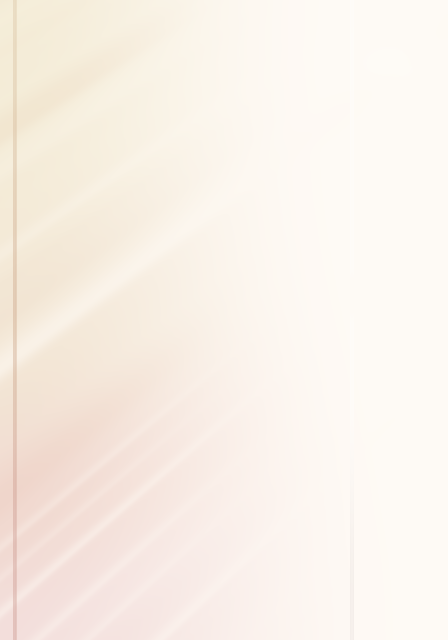
This background is drawn by a Shadertoy shader. Its source:

```glsl
// Pale cream page with a fan of soft diagonal light streaks and two thin vertical rails
#define PAPER vec3(0.996, 0.979, 0.959)
#define GLOW vec3(0.994, 0.976, 0.950)
#define CREAM vec3(0.958, 0.928, 0.848)
#define SAND vec3(0.950, 0.900, 0.832)
#define ROSE vec3(0.946, 0.855, 0.820)
#define BLUSH vec3(0.952, 0.872, 0.860)
#define FAN_SLOPE 0.582
#define FAN_SPREAD 0.292
#define LEFT_RAIL 0.0234
#define RIGHT_RAIL 0.5500
#define RAIL_GAP 0.0016

const int STREAKS = 12;

// Each streak: height on the left edge, half width, strength (negative is shade), reach
const vec4 streaks[STREAKS] = vec4[STREAKS](
    vec4(0.210, 0.030, -0.42, 0.34), vec4(0.085, 0.022, -0.14, 0.30),
    vec4(0.270, 0.030, 0.18, 0.40), vec4(0.400, 0.016, 0.26, 0.50),
    vec4(0.577, 0.030, 0.62, 0.85), vec4(0.785, 0.040, -0.32, 0.40),
    vec4(0.857, 0.010, 0.26, 0.48), vec4(0.905, 0.009, 0.20, 0.42),
    vec4(0.960, 0.011, 0.42, 0.54), vec4(1.052, 0.012, 0.36, 0.50),
    vec4(1.125, 0.011, 0.30, 0.50), vec4(1.237, 0.014, 0.42, 0.68));

float hash(float n) {
    return fract(sin(n * 91.73) * 4375.85);
}

float noise(float x) {
    float cell = floor(x);
    float t = fract(x);
    return mix(hash(cell), hash(cell + 1.0), t * t * (3.0 - 2.0 * t));
}

// Wash colour from gold at the top to pink at the bottom
vec3 washColor(float h) {
    vec3 color = mix(CREAM, SAND, smoothstep(0.15, 0.55, h));
    color = mix(color, ROSE, smoothstep(0.55, 0.80, h));
    return mix(color, BLUSH, smoothstep(0.80, 1.0, h));
}

// Pair of hairlines around a vertical axis
float rail(float x, float axis, float pixel) {
    float d = abs(abs(x - axis) - RAIL_GAP);
    return 1.0 - smoothstep(0.0, 0.0004 + pixel * 0.6, d);
}

void mainImage(out vec4 fragColor, in vec2 fragCoord) {
    float pixel = 1.0 / iResolution.y;
    float x = fragCoord.x * pixel;
    float down = 1.0 - fragCoord.y * pixel;

    // Fan coordinate: where the ray through this point meets the left edge
    float ray = (down + FAN_SLOPE * x) / (1.0 - FAN_SPREAD * x);

    // Tinted wash fading into the paper
    float reach = mix(0.51, 0.63, smoothstep(0.2, 1.0, down));
    float wash = 1.0 - smoothstep(0.0, reach, x);
    vec3 color = mix(PAPER, washColor(mix(down, ray, 0.35)), wash);

    // Faint fibres along the rays
    float fibre = noise(ray * 24.0) + 0.5 * noise(ray * 63.0) - 0.75;
    color += fibre * 0.012 * wash * vec3(0.5, 0.9, 1.0);

    // Light and shade streaks, crisper on their lower side
    for (int i = 0; i < STREAKS; i++) {
        vec4 s = streaks[i];
        float d = (ray - s.x) / s.y;
        d *= d > 0.0 ? 1.5 : 0.9;
        float amount = s.z * exp(-d * d) * (1.0 - smoothstep(0.3 * s.w, s.w, x));
        color = mix(color, GLOW, max(amount, 0.0));
        color -= max(-amount, 0.0) * vec3(0.025, 0.065, 0.080);
    }

    // Pale bloom where the main streak ends
    vec2 bloom = (vec2(x, down) - vec2(0.61, 0.10)) / vec2(0.07, 0.045);
    color = mix(color, vec3(0.998, 0.988, 0.970), 0.5 * exp(-dot(bloom, bloom)));

    // Left rail: tan turning to dusty red, with a lighter core
    vec3 railColor = mix(vec3(0.85, 0.76, 0.63), vec3(0.79, 0.63, 0.51), smoothstep(0.0, 0.5, down));
    railColor = mix(railColor, vec3(0.79, 0.58, 0.54), smoothstep(0.5, 0.85, down));
    float core = 1.0 - smoothstep(0.0, RAIL_GAP, abs(x - LEFT_RAIL));
    color = mix(color, railColor, 0.3 * core);
    color = mix(color, railColor, 0.85 * rail(x, LEFT_RAIL, pixel));

    // Right rail: white above, grey below, broken in the middle
    float right = rail(x, RIGHT_RAIL, pixel);
    float gap = smoothstep(0.015, 0.05, abs(down - 0.462));
    float grey = smoothstep(0.62, 0.95, down);
    color = mix(color, vec3(1.0), 0.8 * right * gap * (1.0 - grey));
    color = mix(color, vec3(0.84, 0.81, 0.80), 0.6 * right * grey);

    fragColor = vec4(clamp(color, 0.0, 1.0), 1.0);
}
```
